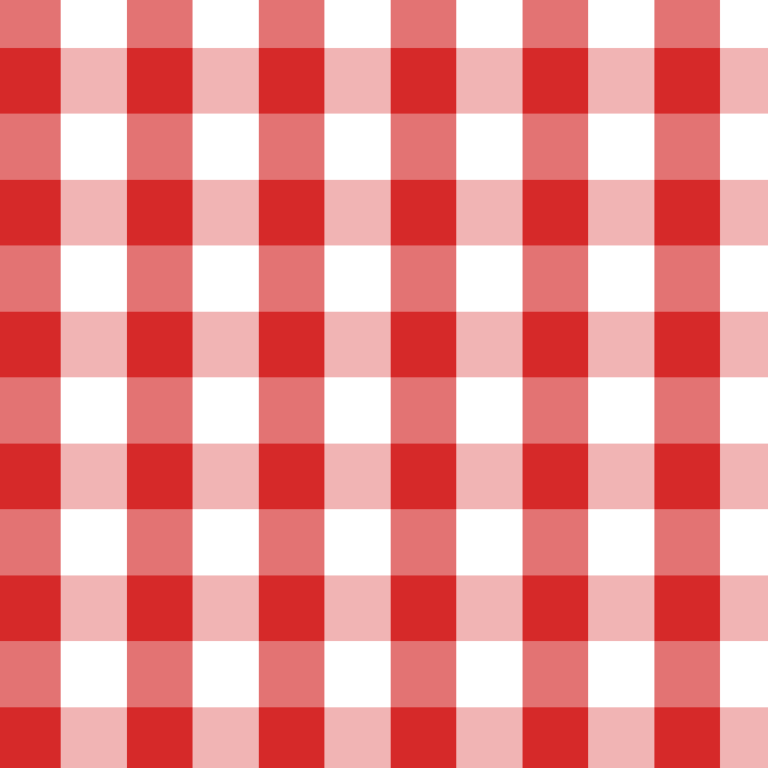
Give the GLSL for this pattern, as a WebGL 1 fragment shader.

```glsl
precision highp float;

uniform vec2 u_resolution;

// Coverage of evenly spaced bands along one axis, with smoothed edges
float bandCoverage(float position, float pixel) {
    float period = 0.1717;
    float fromCentre = abs(fract((position - 0.0363) / period + 0.5) - 0.5) * period;
    return 1.0 - smoothstep(-0.7 * pixel, 0.7 * pixel, fromCentre - 0.0427);
}

void main() {
    float side = min(u_resolution.x, u_resolution.y);
    vec2 uv = gl_FragCoord.xy / side;
    float pixel = 1.0 / side;

    float column = bandCoverage(uv.x, pixel);
    float row = bandCoverage(uv.y, pixel);

    // Gingham: the row tint differs on white cloth and on the columns
    vec3 betweenColumns = mix(vec3(1.0), vec3(0.945, 0.706, 0.706), row);
    vec3 onColumns = mix(vec3(0.89, 0.45, 0.45), vec3(0.84, 0.16, 0.16), row);

    gl_FragColor = vec4(mix(betweenColumns, onColumns, column), 1.0);
}
```
